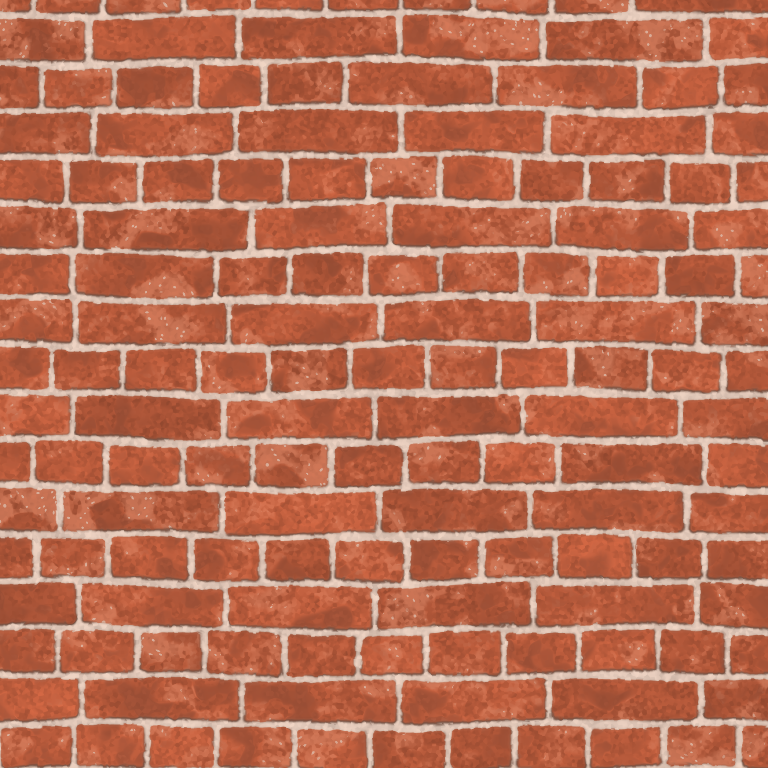
Write a Shadertoy shader that draws this texture.

```glsl
#define ROWS 16.23
#define FIRST_ROW 0.704
#define LONG_BRICKS 5.02
#define SHORT_BRICKS 10.3
#define BED_HALF 0.0039
#define JOINT_HALF 0.0036
#define CORNER 0.005
#define RAGGED 0.0045
#define MERGED 0.05
#define CLAY vec3(0.725, 0.355, 0.232)
#define PALE_CLAY vec3(0.82, 0.50, 0.38)
#define MORTAR vec3(0.87, 0.77, 0.71)

const vec3 SOOT = vec3(0.47, 0.25, 0.18);
const vec3 UMBER = vec3(0.40, 0.28, 0.23);

float hash(vec2 p) {
    vec3 q = fract(p.xyx * vec3(0.1031, 0.1030, 0.0973));
    q += dot(q, q.yzx + 33.33);
    return fract((q.x + q.y) * q.z);
}

// Cellular noise: x = nearest distance, y = smoothly blended cell value
vec2 cells(vec2 p) {
    vec2 base = floor(p);
    float nearest = 9.0, total = 0.0, weights = 0.0;
    for (int y = -1; y <= 1; y++)
    for (int x = -1; x <= 1; x++) {
        vec2 id = base + vec2(x, y);
        vec2 site = id + vec2(hash(id + 7.1), hash(id + 43.7));
        float d2 = dot(site - p, site - p);
        float w = exp(-9.0 * d2);
        nearest = min(nearest, d2);
        total += w * hash(id + 91.3);
        weights += w;
    }
    return vec2(sqrt(nearest), total / weights);
}

float jointAt(float j, float row) {
    return j + 0.14 * (hash(vec2(j + 20.0, row + 5.0)) - 0.5);
}

bool jointMissing(float j, float row, bool isLong) {
    return !isLong && hash(vec2(j + 61.0, row + 17.0)) < MERGED;
}

// Box of the brick around p: q = offset from its centre, size = half extents
void findBrick(vec2 p, out vec2 q, out vec2 size, out vec2 id) {
    float v = (1.0 - p.y) * ROWS + FIRST_ROW;
    v += 0.045 * sin(9.0 * p.x + 4.0 * p.y) + 0.025 * sin(23.0 * p.x - 31.0 * p.y);
    float row = floor(v);
    bool isLong = mod(row, 2.0) > 0.5;
    float count = isLong ? LONG_BRICKS : SHORT_BRICKS;
    float phase = isLong ? 0.52 + 0.09 * cos(0.45 * row - 1.45)
                         : 0.68 + 0.27 * cos(0.575 * row - 3.0);
    float u = p.x * count - phase;

    // Uneven joints, some of them left out of the short courses
    float j = floor(u);
    if (u < jointAt(j, row)) j -= 1.0;
    else if (u >= jointAt(j + 1.0, row)) j += 1.0;
    float first = jointMissing(j, row, isLong) ? j - 1.0 : j;
    float last = jointMissing(j + 1.0, row, isLong) ? j + 2.0 : j + 1.0;
    float left = jointAt(first, row), right = jointAt(last, row);

    id = vec2(first + 30.0, row + 3.0);
    q = vec2((u - 0.5 * (left + right)) / count, (0.5 - fract(v)) / ROWS);
    size = vec2(0.5 * (right - left) / count - JOINT_HALF, 0.5 / ROWS - BED_HALF);

    // Each brick rests on its bed with its own height and tilt
    float drop = 0.002 * pow(hash(id + 3.3), 2.0);
    size.y -= drop;
    q.y += drop + q.x * 0.022 * (hash(id + 8.8) - 0.5);
    size.x -= 0.0015 * pow(hash(id + 5.9), 3.0);
}

void mainImage(out vec4 fragColor, in vec2 fragCoord) {
    vec2 p = fragCoord / iResolution.y;
    vec2 q, size, id;
    findBrick(p, q, size, id);

    // Noise layers from broad stains to grit
    vec2 warped = p + 0.004 * sin(p.yx * 83.0 + 2.0 * sin(p * 47.0));
    float stain = cells(warped * vec2(24.0, 32.0) + id * 3.7).y;
    vec2 patches = cells(warped * 75.0 + 11.0);
    float grit = cells(p * 210.0).y;
    float rough = 0.6 * patches.y + 0.4 * grit;

    // Rounded box with a ragged outline
    vec2 corner = abs(q) - size + CORNER;
    float d = length(max(corner, 0.0)) + min(max(corner.x, corner.y), 0.0) - CORNER;
    d += RAGGED * (rough - 0.5);
    float soft = max(0.7 / iResolution.y, 0.0011);
    float brick = smoothstep(soft, -soft, d);

    // Fired clay: tone per brick, dark stains, pale wear
    vec3 face = CLAY * (0.94 + 0.12 * hash(id + 1.7));
    face *= 1.0 + 0.16 * (patches.y - 0.5) + 0.18 * (grit - 0.5);
    float dark = 0.5 * stain + 0.35 * patches.y + 0.15 * grit;
    face = mix(face, SOOT, 0.5 * smoothstep(0.54, 0.82, dark));
    float worn = 0.55 * (1.0 - stain) + 0.45 * rough + 0.3 * (hash(id + 6.4) - 0.5);
    face = mix(face, PALE_CLAY, 0.65 * smoothstep(0.52, 0.82, worn));
    face = mix(face, PALE_CLAY, 0.22 * smoothstep(-0.005, 0.0, d));

    // Scattered mortar specks
    float speck = smoothstep(0.17, 0.08, patches.x) * smoothstep(0.66, 0.8, worn);
    face = mix(face, MORTAR, 0.7 * speck);

    // Sandy mortar and the dark contact line on the lower and right edges
    vec3 joint = MORTAR * (0.93 + 0.10 * grit + 0.08 * (patches.y - 0.2));
    vec3 color = mix(joint, face, brick);
    float lower = max(smoothstep(0.0, size.y, -q.y),
                      0.5 * smoothstep(size.x - 0.006, size.x, q.x));
    float line = exp(-pow(d / 0.0019, 2.0)) * (0.12 + 0.6 * lower);
    color = mix(color, UMBER, line * smoothstep(0.1, 0.65, stain + 0.3 * rough));

    fragColor = vec4(color, 1.0);
}
```
